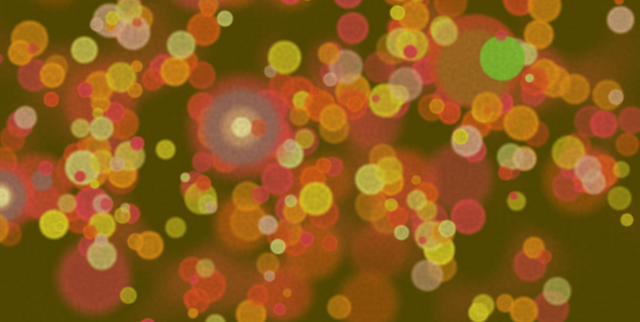
This background is drawn by a Shadertoy shader. Its source:

```glsl
// Warm out-of-focus lights over dark olive: gradient-noise haze below, then
// layers of translucent discs scattered on jittered grids, crowded by noise.
// A few large lamps are added near the top. All lengths are in canvas heights.

const vec3 OLIVE = vec3(0.315, 0.272, 0.004);
const vec3 HAZE = vec3(0.62, 0.31, 0.12);
const vec3 MAUVE = vec3(0.55, 0.40, 0.33);
const vec3 TAN = vec3(0.73, 0.56, 0.37);
const vec3 CREAM = vec3(0.84, 0.79, 0.52);
const vec3 EMBER = vec3(0.72, 0.29, 0.14);
const vec3 AMBER = vec3(0.57, 0.41, 0.12);
const vec3 GREEN = vec3(0.47, 0.69, 0.17);
const vec2 CROWD_CENTRE = vec2(0.95, 0.60);
const vec2 CROWD_SIZE = vec2(1.06, 0.66);
const vec2 MAIN_LAMP = vec2(0.75, 0.605);
const vec2 SIDE_LAMP = vec2(0.0, 0.39);
const float HAZE_SCALE = 3.2;
const float CLUSTER_SCALE = 5.0;
const float CLUSTER_CONTRAST = 2.2;
const float RIM_GAIN = 0.12;
const float GRAIN = 0.07;
const float GRAIN_SCALE = 75.0;

// Ordered from deep reds to pale lights; each layer draws from a range.
const vec3 LIGHTS[9] = vec3[9](
    vec3(0.80, 0.27, 0.24), vec3(0.80, 0.30, 0.12),
    vec3(0.80, 0.27, 0.27), vec3(0.84, 0.37, 0.08),
    vec3(0.82, 0.53, 0.08), vec3(0.80, 0.75, 0.13),
    vec3(0.76, 0.77, 0.40), vec3(0.78, 0.63, 0.48),
    vec3(0.78, 0.76, 0.30));

vec3 hash3(vec3 p) {
    p = fract(p * vec3(0.1031, 0.1030, 0.0973));
    p += dot(p, p.yxz + 33.33);
    return fract((p.xxy + p.yxx) * p.zyx);
}

float gradientDot(vec2 cell, vec2 offset) {
    float a = 6.2832 * hash3(vec3(cell + 50.0, 7.0)).x;
    return dot(vec2(cos(a), sin(a)), offset);
}

float gradientNoise(vec2 p) {
    vec2 i = floor(p), f = p - i;
    vec2 u = f * f * f * (f * (f * 6.0 - 15.0) + 10.0);
    vec2 e = vec2(1.0, 0.0);
    return mix(mix(gradientDot(i, f), gradientDot(i + e, f - e), u.x),
               mix(gradientDot(i + e.yx, f - e.yx),
                   gradientDot(i + 1.0, f - 1.0), u.x), u.y);
}

// Broad falloff that keeps the corners empty.
float envelope(vec2 p) {
    return 1.0 - smoothstep(0.7, 1.2, length((p - CROWD_CENTRE) / CROWD_SIZE));
}

float crowding(vec2 p) {
    float cluster = 0.55 + CLUSTER_CONTRAST * gradientNoise(p * CLUSTER_SCALE);
    return envelope(p) * clamp(cluster, 0.06, 1.0);
}

float disc(vec2 p, vec2 centre, float radius, float edge) {
    float blur = edge + 0.7 / iResolution.y;
    return 1.0 - smoothstep(-blur, blur, length(p - centre) - radius);
}

// Blends one layer of discs; radii must stay below the cell size.
vec3 scatter(vec3 col, vec2 p, float cell, vec2 radii, float edge,
             float density, vec2 alphas, vec2 tints, float seed) {
    vec2 home = floor(p / cell);
    for (int j = -1; j <= 1; j++)
    for (int i = -1; i <= 1; i++) {
        vec2 id = home + vec2(i, j);
        vec3 place = hash3(vec3(id + 20.0, seed));
        vec3 look = hash3(vec3(id + 60.0, seed + 5.0));
        vec2 centre = (id + place.xy) * cell;
        if (place.z > density * crowding(centre)) continue;
        float radius = mix(radii.x, radii.y, look.x);
        float mask = disc(p, centre, radius, edge);
        float rim = smoothstep(0.6, 1.0, length(p - centre) / radius);
        vec3 tint = LIGHTS[int(mix(tints.x, tints.y, look.y))];
        tint *= 1.0 + RIM_GAIN * (rim - 0.5);
        col = mix(col, tint, mask * mix(alphas.x, alphas.y, look.z));
    }
    return col;
}

// Concentric lamp: red fringe, mauve halo and tan ring.
vec3 lamp(vec3 col, vec2 p, vec2 centre, float size) {
    col = mix(col, LIGHTS[0], 0.6 * disc(p, centre, size, size * 0.2));
    col = mix(col, MAUVE, 0.9 * disc(p, centre, size * 0.74, size * 0.12));
    return mix(col, TAN, 0.9 * disc(p, centre, size * 0.38, size * 0.1));
}

void mainImage(out vec4 fragColor, in vec2 fragCoord) {
    vec2 p = fragCoord / iResolution.y;

    // Haze, warmest inside the clusters
    float cloud = gradientNoise(p * HAZE_SCALE + 3.0) + 0.9 * gradientNoise(p * CLUSTER_SCALE);
    vec3 col = mix(OLIVE, HAZE, 0.75 * smoothstep(-0.2, 0.55, cloud) * envelope(p));

    // Blurred glows, then two layers of warm discs
    col = scatter(col, p, 0.14, vec2(0.06, 0.11), 0.03, 0.6, vec2(0.25, 0.65), vec2(0.0, 4.0), 1.0);
    col = scatter(col, p, 0.085, vec2(0.035, 0.058), 0.006, 0.6, vec2(0.4, 0.85), vec2(0.0, 5.0), 11.0);
    col = scatter(col, p, 0.09, vec2(0.025, 0.05), 0.005, 0.5, vec2(0.5, 0.95), vec2(0.0, 6.0), 17.0);

    // Large lamps
    col = mix(col, EMBER, 0.75 * disc(p, vec2(0.12, 0.42), 0.10, 0.02));
    col = mix(col, MAUVE, 0.85 * disc(p, vec2(0.13, 0.44), 0.033, 0.006));
    col = lamp(col, p, SIDE_LAMP, 0.11);
    col = mix(col, EMBER, 0.8 * disc(p, vec2(1.475, 0.81), 0.145, 0.008));
    col = mix(col, AMBER, 0.8 * disc(p, vec2(1.475, 0.79), 0.118, 0.015));

    // Pale discs, the main lamp, then small sparks
    col = scatter(col, p, 0.09, vec2(0.028, 0.055), 0.006, 0.6, vec2(0.55, 0.95), vec2(4.0, 9.0), 23.0);
    col = lamp(col, p, MAIN_LAMP, 0.16);
    col = mix(col, GREEN, 0.95 * disc(p, vec2(1.56, 0.82), 0.07, 0.003));
    col = scatter(col, p, 0.085, vec2(0.012, 0.027), 0.003, 0.5, vec2(0.6, 0.95), vec2(0.0, 8.0), 37.0);
    col = mix(col, CREAM, disc(p, MAIN_LAMP, 0.031, 0.005));
    col = mix(col, CREAM, disc(p, SIDE_LAMP, 0.03, 0.008));

    // Mottling, stronger on the lit parts
    col *= 1.0 + GRAIN * (0.4 + col.r) * gradientNoise(p * GRAIN_SCALE);
    fragColor = vec4(clamp(col, 0.0, 1.0), 1.0);
}
```
